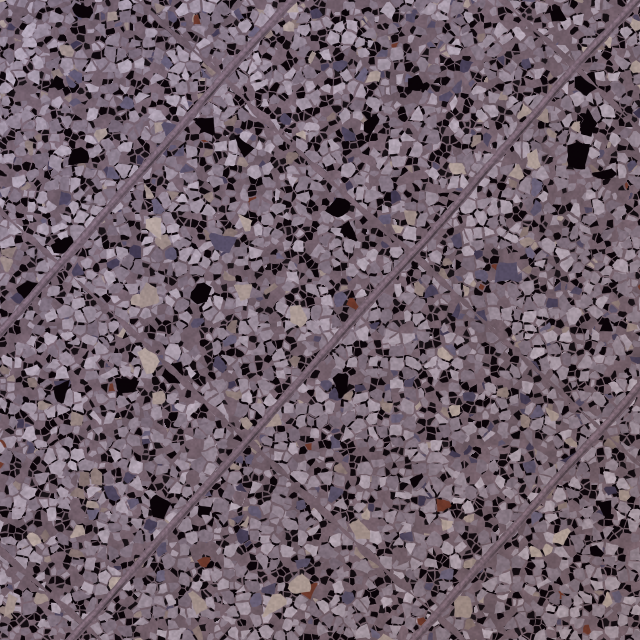
Reproduce this texture procedurally as a three.js fragment shader.

```glsl
#define BIG_SCALE 54.0
#define SMALL_SCALE 90.0
#define RARE_SCALE 27.0
#define BIG_SHARE 0.60
#define BLACK_SHARE 0.43
#define SOFT 0.0011
#define TILE vec2(0.402, 0.386)
#define JOINT_OFFSET vec2(0.085, 0.105)
#define MORTAR vec3(0.435, 0.365, 0.402)
#define BLACK vec3(0.035, 0.010, 0.028)

varying vec2 vUv;

float hash(vec2 p) {
  vec3 q = fract(p.xyx * 0.1031);
  q += dot(q, q.yzx + 33.33);
  return fract((q.x + q.y) * q.z);
}

vec2 hash2(vec2 p) {
  return vec2(hash(p), hash(p + 71.7));
}

float noise(vec2 p) {
  vec2 i = floor(p), f = fract(p);
  f = f * f * (3.0 - 2.0 * f);
  return mix(mix(hash(i), hash(i + vec2(1, 0)), f.x),
             mix(hash(i + vec2(0, 1)), hash(i + vec2(1, 1)), f.x), f.y);
}

// Voronoi chips: x = distance inside the border, yz = random values per chip
vec3 chip(vec2 p, float scale, float seed) {
  p = p * scale + seed;
  vec2 base = floor(p), nearCell = base, nearVec = vec2(0.0);
  float best = 9.0;
  for (int y = -1; y <= 1; y++)
    for (int x = -1; x <= 1; x++) {
      vec2 cell = base + vec2(x, y);
      vec2 r = cell + 0.05 + 0.9 * hash2(cell) - p;
      if (dot(r, r) < best) {
        best = dot(r, r);
        nearVec = r;
        nearCell = cell;
      }
    }
  float edge = 9.0;
  for (int y = -2; y <= 2; y++)
    for (int x = -2; x <= 2; x++) {
      vec2 cell = nearCell + vec2(x, y);
      vec2 r = cell + 0.05 + 0.9 * hash2(cell) - p;
      vec2 d = r - nearVec;
      if (dot(d, d) > 0.0001)
        edge = min(edge, dot(0.5 * (r + nearVec), normalize(d)));
    }
  return vec3(edge / scale, hash2(nearCell + 19.3));
}

float cover(float inside) {
  return smoothstep(-SOFT, SOFT, inside);
}

// Stone colour: mostly pale lilac, a few cream, slate and rust pieces
vec3 stone(float pick, float tone) {
  vec3 c = mix(vec3(0.46, 0.405, 0.455), vec3(0.70, 0.655, 0.70), tone);
  if (pick < 0.07) c = mix(vec3(0.24, 0.21, 0.30), vec3(0.42, 0.39, 0.48), tone);
  else if (pick < 0.13) c = mix(vec3(0.50, 0.43, 0.42), vec3(0.70, 0.64, 0.61), tone);
  else if (pick > 0.994) c = vec3(0.42, 0.22, 0.17);
  return c;
}

void main() {
  vec2 p = vUv;
  vec2 warped = p + 0.0022 * (vec2(noise(p * 140.0), noise(p * 140.0 + 50.0)) - 0.5);
  float patchy = noise(p * 22.0 + 7.0);
  float fine = noise(p * 330.0);

  // Distances to the two families of diagonal joints
  vec2 across = vec2(dot(p, vec2(0.75, -0.66)), dot(p, vec2(0.68, 0.73)));
  across += 0.005 * (vec2(noise(p * 9.0), noise(p * 9.0 + 30.0)) - 0.5);
  vec2 side = mod(across - JOINT_OFFSET + 0.5 * TILE, TILE) - 0.5 * TILE;
  float mainGap = abs(side.x) - 0.0055 - 0.002 * noise(p * 60.0);
  float crossGap = abs(side.y) - 0.007 * noise(p * 45.0 + 3.0);
  float open = min(mainGap, crossGap);

  // Mortar bed
  vec3 color = MORTAR * (0.88 + 0.14 * patchy + 0.14 * noise(p * 110.0));

  // Small chips: black ones and pale fragments
  vec3 small = chip(warped, SMALL_SCALE, 40.0);
  float smallMask = cover(min(small.x - mix(0.0005, 0.0016, small.z), open));
  float blackShare = BLACK_SHARE + 0.22 * (patchy - 0.5);
  if (small.y < blackShare)
    color = mix(color, BLACK + 0.07 * small.z * small.z, smallMask);
  else if (small.y < blackShare + 0.24)
    color = mix(color, stone(fract(small.y * 37.0), small.z * 0.8), smallMask);

  // Large pale chips lie over the small ones
  vec3 big = chip(warped, BIG_SCALE, 150.0);
  float bigMask = cover(min(big.x - mix(0.0008, 0.0026, fract(big.z * 17.0)), open));
  vec3 bigColor = stone(fract(big.y * 53.0), big.z);
  bigColor *= 0.93 + 0.12 * noise(p * 170.0 + 9.0);
  color = mix(color, bigColor, bigMask * step(big.y, BIG_SHARE));

  // Rare oversized pieces
  vec3 rare = chip(warped, RARE_SCALE, 290.0);
  float rareMask = cover(min(rare.x - 0.0065, open)) * step(rare.y, 0.07);
  vec3 rareColor = rare.z < 0.5 ? BLACK : stone(rare.z * 0.13, rare.z);
  color = mix(color, rareColor, rareMask);

  // Main joint: smooth filler with a worn dark seam and a pale lip
  float filler = cover(-mainGap);
  float wear = noise(p * 28.0 + 80.0);
  float seam = 1.0 - smoothstep(0.0006, 0.0024, abs(side.x - 0.0035));
  float lip = 1.0 - smoothstep(0.0005, 0.0030, abs(side.x + 0.0025));
  vec3 fill = vec3(0.445, 0.375, 0.420) * (0.94 + 0.12 * fine);
  fill *= 1.0 - 0.42 * seam * wear + 0.14 * lip;
  color = mix(color, fill, filler);

  // Fine grain and slow drift from cool upper left to warm lower right
  float drift = 0.5 + 0.5 * (p.x - p.y);
  color *= mix(vec3(1.03, 1.03, 1.07), vec3(0.98, 0.96, 0.94), drift);
  color *= 0.95 + 0.10 * fine;
  gl_FragColor = vec4(color, 1.0);
}
```
